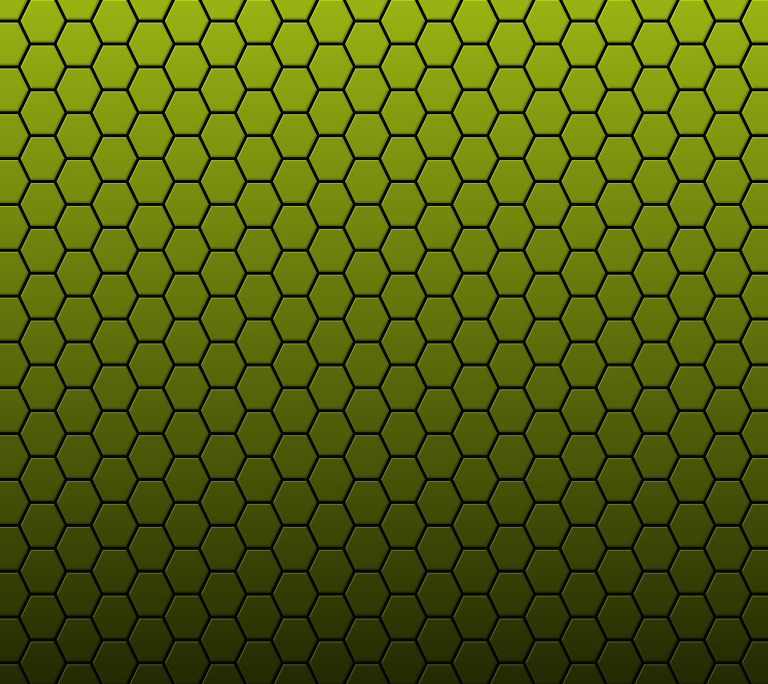
Give the GLSL for this pattern, as a Shadertoy shader.

```glsl
// Bevelled honeycomb of flat-topped hexagons over a vertical olive gradient.
// Two interleaved rectangular lattices supply the cells; a signed distance to
// the nearest hexagon side drives the dark grooves, lit rims and soft shadows.

const float ROWS = 14.92;               // cell heights down the canvas
const vec2 LATTICE = vec2(1.573, 1.0);  // repeat size, in cell heights
const vec2 ORIGIN = vec2(0.142, 0.96);  // centre of one cell
const float HALF_FLAT = 0.271;          // half length of a flat side
const float GROOVE = 0.032;             // half width of the dark line
const float RIM_WIDTH = 0.024;
const float SHADE_WIDTH = 0.07;
const vec2 LIGHT = vec2(-0.6, 0.8);

const vec3 TOP_COLOR = vec3(0.600, 0.700, 0.075);
const vec3 BOTTOM_COLOR = vec3(0.140, 0.160, 0.008);
const vec3 GROOVE_COLOR = vec3(0.015, 0.020, 0.0);
const vec3 RIM_COLOR = vec3(0.82, 0.88, 0.42);

// Returns the outward normal of the nearest side (xy) and depth inside it (z).
vec3 hexSide(vec2 p) {
    vec2 q = abs(p);
    float halfWidth = 0.5 * LATTICE.x - HALF_FLAT;
    vec2 slant = normalize(vec2(0.5, halfWidth - HALF_FLAT));
    float flatDepth = 0.5 - q.y;
    float slantDepth = dot(vec2(halfWidth, 0.0) - q, slant);
    vec2 facing = vec2(p.x < 0.0 ? -1.0 : 1.0, p.y < 0.0 ? -1.0 : 1.0);
    return flatDepth < slantDepth
        ? vec3(0.0, facing.y, flatDepth)
        : vec3(slant * facing, slantDepth);
}

// Wraps a point into the lattice repeat centred on the origin.
vec2 wrapCell(vec2 p) {
    return (fract(p / LATTICE + 0.5) - 0.5) * LATTICE;
}

void mainImage(out vec4 fragColor, in vec2 fragCoord) {
    float pixel = ROWS / iResolution.y;
    vec2 p = fragCoord * pixel - ORIGIN;

    // The containing cell is the one with the greater inner depth.
    vec3 evenSide = hexSide(wrapCell(p));
    vec3 oddSide = hexSide(wrapCell(p - 0.5 * LATTICE));
    vec3 side = evenSide.z > oddSide.z ? evenSide : oddSide;
    float depth = side.z - GROOVE;
    float lit = dot(side.xy, LIGHT);

    // Face gradient
    float height = fragCoord.y / iResolution.y;
    vec3 color = mix(BOTTOM_COLOR, TOP_COLOR, height);

    // Soft shade along the sides facing away from the light
    float shade = 1.0 - smoothstep(0.0, SHADE_WIDTH, depth);
    color *= 1.0 - 0.3 * shade * max(-lit, 0.0);

    // Thin bright rim on the upper and left sides
    float rim = 1.0 - smoothstep(RIM_WIDTH - 0.5 * pixel, RIM_WIDTH + 0.5 * pixel, depth);
    vec3 rimColor = mix(color * 1.25, RIM_COLOR, 0.25);
    color = mix(color, rimColor, rim * max(lit, 0.0));

    // Dark groove between cells
    float face = smoothstep(-0.6 * pixel, 0.6 * pixel, depth);
    fragColor = vec4(mix(GROOVE_COLOR, color, face), 1.0);
}
```
